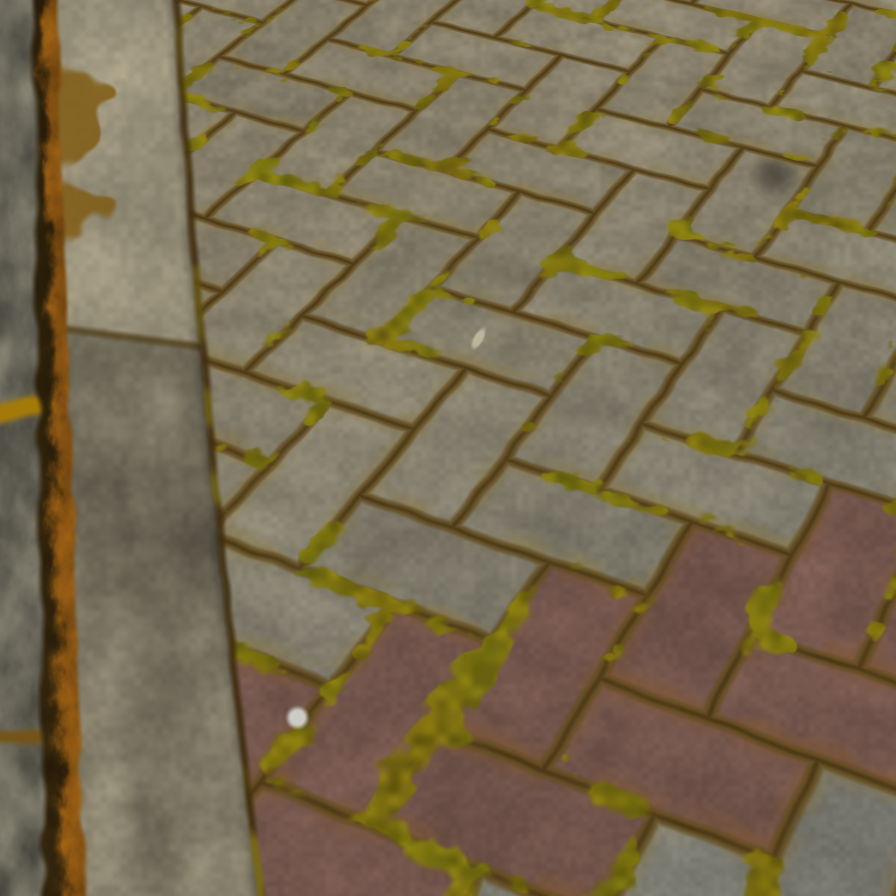
Write a WebGL 2 fragment shader that draws this texture.

```glsl
#version 300 es
precision highp float;
// Herringbone brick paving in perspective with mossy joints, a stone kerb and a rusty gutter.
uniform vec2 u_resolution;
out vec4 outColor;

const vec3 SOIL = vec3(0.25, 0.18, 0.06);
const vec3 EARTH = vec3(0.39, 0.30, 0.12);
const vec3 MOSS = vec3(0.48, 0.42, 0.05);
const vec3 LICHEN = vec3(0.54, 0.48, 0.29);
const vec3 GREY_BRICK = vec3(0.50, 0.48, 0.43);
const vec3 RED_BRICK = vec3(0.45, 0.335, 0.30);
const vec3 KERB_STONE = vec3(0.60, 0.57, 0.48);

float hash(vec2 p) {
  vec3 q = fract(vec3(p.xyx) * 0.1031);
  q += dot(q, q.yzx + 33.33);
  return fract((q.x + q.y) * q.z);
}

float noise(vec2 p) {
  vec2 i = floor(p), f = fract(p);
  f = f * f * (3.0 - 2.0 * f);
  return mix(mix(hash(i), hash(i + vec2(1, 0)), f.x),
             mix(hash(i + vec2(0, 1)), hash(i + vec2(1, 1)), f.x), f.y);
}

float fbm(vec2 p) {
  float sum = 0.0, amp = 0.5;
  for (int i = 0; i < 4; i++) {
    sum += amp * noise(p);
    p = mat2(1.6, 1.2, -1.2, 1.6) * p + 7.3;
    amp *= 0.5;
  }
  return sum / 0.9375;
}

// 1 inside a soft line of the given half width, 0 outside
float band(float d, float halfWidth, float soft) {
  return 1.0 - smoothstep(halfWidth - soft, halfWidth + soft, abs(d));
}

// Canvas position to paving units: one brick is 1 by 2
vec2 toPaving(vec2 p) {
  mat3 view = mat3(0.0848, -0.0392, -0.0163,
                   0.0752, 0.0884, 0.0415,
                   0.4271, 0.6185, 1.0);
  vec3 g = inverse(view) * vec3(p, 1.0);
  return g.xy / g.z;
}

// Herringbone brick: centre in xy, half size in zw
vec4 herringbone(vec2 g) {
  vec2 cell = floor(g);
  float part = mod(cell.x - cell.y, 4.0);
  if (part < 1.5) return vec4(cell + vec2(1.0 - part, 0.5), 1.0, 0.5);
  return vec4(cell + vec2(0.5, part - 2.0), 0.5, 1.0);
}

vec3 paving(vec2 p) {
  vec2 g = toPaving(p);
  g += 0.035 * (vec2(noise(g * 4.0), noise(g * 4.0 + 19.0)) - 0.5);
  vec4 brick = herringbone(g);
  vec2 local = g - brick.xy;
  vec2 inset = brick.zw - abs(local);
  float edge = min(inset.x, inset.y);

  // Brick body: a diagonal stripe of red among the grey
  float stripe = brick.x - brick.y;
  float red = step(5.5, stripe) * step(stripe, 9.5);
  float tone = hash(brick.xy * 2.0 + 40.0);
  vec3 col = mix(GREY_BRICK, RED_BRICK, red);
  vec3 cool = vec3(-0.04, -0.02, 0.0), warm = vec3(0.03, 0.02, -0.01);
  col += (1.0 - red) * mix(cool, warm, clamp(0.2 + p.y - 0.4 * (p.x - 0.5), 0.0, 1.0));
  col *= 0.95 + 0.10 * tone;
  col *= 0.87 + 0.26 * fbm(g * 2.5 + tone * 9.0);
  col *= 0.95 + 0.10 * noise(p * 150.0);
  col *= 1.0 - 0.35 * smoothstep(0.035, 0.0, length(p - vec2(0.866, 0.805)));

  // Worn rims, strongest along the near side of each brick
  float nearSide = smoothstep(0.30, 0.06, local.y + brick.w);
  float rim = max(nearSide, 0.7 * smoothstep(0.22, 0.05, edge));
  rim *= smoothstep(0.25, 0.65, noise(g * 3.3 + 5.0));
  vec3 rimColor = mix(LICHEN, vec3(0.50, 0.34, 0.20), red);
  col = mix(col, rimColor, 0.6 * rim);

  // Joints: brown earth with a thin dark core
  float patches = fbm(g * 1.9 + 11.0);
  col = mix(col, EARTH, 0.85 * smoothstep(0.095, 0.035, edge));
  col = mix(col, SOIL, 0.8 * smoothstep(0.045, 0.0, edge) * (1.0 - 0.6 * patches));

  // Moss that stays close to the joints
  float seam = band(g.x - 3.0, 0.3, 0.2) * band(g.y + 3.9, 0.75, 0.3);
  float growth = 0.12 * smoothstep(0.46, 0.70, patches) + 0.10 * seam;
  growth *= 0.5 + noise(g * 8.0);
  float cover = smoothstep(growth + 0.04, growth - 0.04, edge);
  vec3 leaf = MOSS * (0.80 + 0.40 * noise(p * 75.0));
  leaf.g += 0.04 * noise(g * 2.0);
  return mix(col, leaf, 0.92 * cover * smoothstep(0.01, 0.07, growth));
}

vec3 kerb(vec2 p, float left, float right) {
  float jointY = 0.632 - 0.13 * (p.x - 0.08);
  float upper = smoothstep(-0.004, 0.004, p.y - jointY);
  float stain = fbm(p * vec2(17.0, 13.0) + 3.0);
  vec3 col = mix(KERB_STONE * 0.82, KERB_STONE, upper);
  col *= mix(0.68 + 0.64 * stain, 0.84 + 0.30 * stain, upper);
  float shade = band(p.y - 0.43, 0.14, 0.12) * (1.0 - upper);
  col *= 1.0 - 0.13 * shade;
  col *= 0.95 + 0.10 * noise(p * 130.0);
  col = mix(col, EARTH * 0.8, 0.75 * band(p.y - jointY, 0.004, 0.004));
  float spill = max(band(p.y - 0.87, 0.045, 0.03), 0.8 * band(p.y - 0.765, 0.028, 0.02));
  float reach = 0.055 * spill * (0.4 + noise(p * 40.0));
  float rust = smoothstep(reach + 0.006, reach - 0.006, p.x - left) * smoothstep(0.1, 0.5, spill);
  col = mix(col, vec3(0.50, 0.36, 0.08), 0.85 * rust);
  return col * (1.0 - 0.2 * smoothstep(0.015, 0.0, right - p.x));
}

vec3 road(vec2 p) {
  vec3 col = vec3(0.41, 0.40, 0.35) * (0.55 + 0.85 * fbm(p * vec2(30.0, 20.0)));
  float wobble = 0.012 * (noise(p * 30.0) - 0.5);
  float upperJoint = band(p.y - 0.540 - 0.15 * p.x + wobble, 0.011, 0.006);
  float lowerJoint = band(p.y - 0.177 + wobble, 0.008, 0.006);
  col = mix(col, vec3(0.64, 0.48, 0.04), upperJoint);
  return mix(col, vec3(0.45, 0.33, 0.10), lowerJoint);
}

vec3 gutter(vec2 p, float left, float right) {
  float across = (p.x - left) / (right - left);
  float grit = fbm(p * vec2(55.0, 35.0));
  float rust = smoothstep(0.35, 0.75, across + 0.2 * p.y + 0.7 * (grit - 0.5));
  return mix(SOIL * 0.75, vec3(0.54, 0.33, 0.07), rust) * (0.7 + 0.55 * grit);
}

void main() {
  vec2 p = gl_FragCoord.xy / u_resolution;
  float ragged = 0.008 * (noise(p * vec2(20.0, 35.0)) - 0.5);
  float kerbRight = 0.289 - 0.094 * p.y - 0.03 * p.y * (1.0 - p.y) + 0.4 * ragged;
  float kerbLeft = 0.094 - 0.030 * p.y + ragged;
  float roadRight = 0.049 - 0.012 * p.y - ragged;

  // Layers from the left side to the right
  vec3 col = road(p);
  col = mix(col, gutter(p, roadRight, kerbLeft), smoothstep(-0.005, 0.005, p.x - roadRight));
  col = mix(col, kerb(p, kerbLeft, kerbRight), smoothstep(-0.004, 0.004, p.x - kerbLeft));
  col = mix(col, paving(p), smoothstep(-0.002, 0.002, p.x - kerbRight));

  // Dark seam beside the kerb, with moss low down
  float seamMoss = smoothstep(0.45, 0.75, noise(p * 22.0)) * (1.0 - 0.7 * p.y);
  col = mix(col, mix(SOIL, MOSS, seamMoss), 0.9 * band(p.x - kerbRight - 0.002, 0.004, 0.004));

  // Pale pebble and chip
  col = mix(col, vec3(0.80, 0.80, 0.78), band(length(p - vec2(0.332, 0.199)), 0.011, 0.004));
  vec2 chip = mat2(0.5, -0.87, 0.87, 0.5) * (p - vec2(0.534, 0.622));
  col = mix(col, vec3(0.74, 0.71, 0.60), band(length(chip * vec2(1.0, 2.4)), 0.012, 0.004));
  outColor = vec4(clamp(col, 0.0, 1.0), 1.0);
}
```
